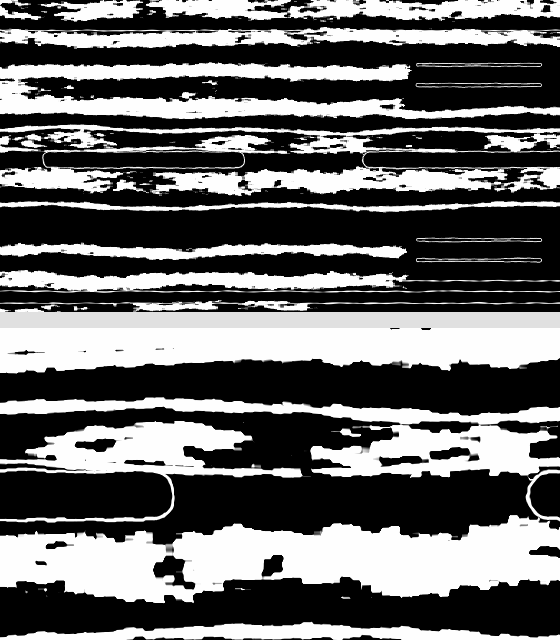
Top, the full canvas; bottom, a detail of the centre.
Write a Shadertoy shader that draws this texture.

```glsl
// Ragged white horizontal strata on black, with hairlines and hollow capsules.
// Each stratum is a band distance frayed by stretched gradient noise and eaten
// by noise holes; outlines are rounded box distances. Unit: canvas height.

float hash(vec2 p) {
    p = fract(p * vec2(0.1031, 0.1137));
    p += dot(p, p.yx + 33.33);
    return fract((p.x + p.y) * p.x * 7.31);
}

vec2 gradientAt(vec2 cell) {
    float angle = 6.2832 * hash(cell + 57.0);
    return vec2(cos(angle), sin(angle));
}

float noise(vec2 p) {
    vec2 i = floor(p), f = p - i;
    vec2 u = f * f * f * (f * (f * 6.0 - 15.0) + 10.0);
    float a = dot(gradientAt(i), f);
    float b = dot(gradientAt(i + vec2(1, 0)), f - vec2(1, 0));
    float c = dot(gradientAt(i + vec2(0, 1)), f - vec2(0, 1));
    float d = dot(gradientAt(i + vec2(1, 1)), f - vec2(1, 1));
    return mix(mix(a, b, u.x), mix(c, d, u.x), u.y);
}

// Soft stair steps along x give the frayed edges their blocky teeth
vec2 terrace(vec2 p) {
    float s = p.x * 95.0;
    return vec2((floor(s) + smoothstep(0.25, 0.75, fract(s))) / 95.0, p.y);
}

float roundBox(vec2 p, vec2 halfSize, float radius) {
    vec2 q = abs(p) - halfSize + radius;
    return length(max(q, 0.0)) + min(max(q.x, q.y), 0.0) - radius;
}

// Positive inside; shape = (height, half thickness, right end, hole amount)
float band(vec2 p, vec4 shape, float fray, float holes) {
    float wave = 0.024 * noise(vec2(p.x * 2.3, shape.x * 91.0));
    float d = shape.y - abs(p.y - shape.x - wave) + fray * (0.003 + 0.5 * shape.y);
    float patches = 0.2 * cos(p.x * 7.2) * smoothstep(0.5, 0.7, shape.w);
    d = min(d, (0.6 - shape.w + patches - holes) * 0.04);
    return min(d, shape.z - p.x + 0.04 * fray);
}

float hairline(vec2 p, float height, float start) {
    float wave = 0.004 * noise(vec2(p.x * 16.0, height * 70.0));
    float width = 0.0016 + 0.002 * noise(vec2(p.x * 40.0, height * 50.0));
    return min(width - abs(p.y - height - wave), p.x - start);
}

const vec4 BANDS[12] = vec4[12](
    vec4(0.974, 0.028, 2.0, 0.48),
    vec4(0.876, 0.021, 2.0, 0.34),
    vec4(0.766, 0.021, 1.30, 0.08),
    vec4(0.710, 0.030, 0.70, 0.68),
    vec4(0.660, 0.023, 1.28, 0.25),
    vec4(0.640, 0.011, 2.0, 0.0),
    vec4(0.582, 0.006, 2.0, 0.0),
    vec4(0.546, 0.023, 2.0, 0.66),
    vec4(0.423, 0.031, 2.0, 0.44),
    vec4(0.337, 0.007, 2.0, 0.0),
    vec4(0.194, 0.015, 1.28, 0.1),
    vec4(0.096, 0.022, 1.30, 0.3));

void mainImage(out vec4 fragColor, in vec2 fragCoord) {
    vec2 p = fragCoord / iResolution.y;
    vec2 t = terrace(p);

    // Shared fraying and hole noise, stretched along x
    float fray = 0.9 * noise(t * vec2(9, 20))
               + 0.7 * noise(t * vec2(38, 65) + 7.0)
               + 0.35 * noise(t * vec2(85, 140) + 19.0);
    float holes = 0.6 * noise(t * vec2(5, 13) + 31.0)
                + 0.5 * noise(t * vec2(16, 48) + 43.0)
                + 0.3 * noise(t * vec2(42, 95) + 59.0);

    // Strata, with a broken one along the bottom
    float white = -1.0;
    for (int i = 0; i < 12; i++)
        white = max(white, band(p, BANDS[i], fray, holes));
    white = max(white, band(p, vec4(0.016, 0.012, 1.05, 0.55), fray, holes));

    // Hairlines
    white = max(white, hairline(p, 0.902, 0.0));
    white = max(white, hairline(p, 0.066, 0.0));
    white = max(white, hairline(p, 0.028, 0.0));
    white = max(white, hairline(p, 0.100, 1.28));
    white = max(white, band(p, vec4(0.520, 0.004, 1.45, 0.2), fray, holes));

    // Two hollow capsules cut out of the strata
    for (int i = 0; i < 2; i++) {
        vec2 center = vec2(0.46 + 1.025 * float(i), 0.488);
        float d = roundBox(p - center, vec2(0.322, 0.026), 0.02) + 0.004 * fray;
        white = max(min(white, d), 0.0017 - abs(d));
    }

    // Four narrow slivers on the right, in two pairs
    for (int i = 0; i < 4; i++) {
        float height = 0.792 - 0.065 * float(i % 2) - 0.561 * float(i / 2);
        vec2 q = p - vec2(1.535, height);
        float d = roundBox(q, vec2(0.2, 0.0045), 0.004) + 0.003 * fray;
        white = max(white, 0.0014 - abs(d));
    }

    float coverage = clamp(0.5 + white * iResolution.y, 0.0, 1.0);
    fragColor = vec4(vec3(0.995 * coverage), 1.0);
}
```
